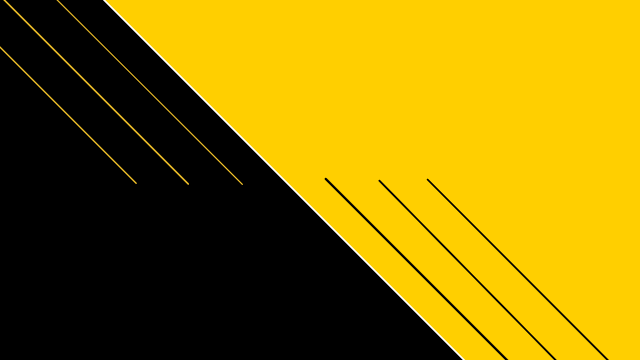
Reproduce this background procedurally as a Shadertoy shader.

```glsl
// A canvas split by a falling diagonal: black at lower left, yellow at upper right,
// with a thin white seam and three parallel slanted strokes on each side.
// Built from a half-plane distance and capsule distances, in units of canvas height.

const vec3 YELLOW = vec3(1.0, 0.81, 0.0);
const vec3 BLACK  = vec3(0.0);
const vec3 WHITE  = vec3(1.0);
const vec3 GOLD   = vec3(0.95, 0.76, 0.16);

const vec2  SEAM_TOP    = vec2(0.289, 1.0);
const vec2  SEAM_BOTTOM = vec2(1.289, 0.0);
const float SEAM_HALF   = 0.0025;
const float STROKE_DROP = 0.65;   // height covered by each stroke, past the canvas edge

// Each stroke: inner tip x, tip y, run per unit of height, half width
const int STROKES = 3;
const vec4 GOLD_STROKES[STROKES] = vec4[STROKES](
    vec4(0.378, 0.491, 1.0,   0.0019),
    vec4(0.523, 0.489, 1.0,   0.0022),
    vec4(0.673, 0.488, 1.004, 0.0016));
const vec4 BLACK_STROKES[STROKES] = vec4[STROKES](
    vec4(0.905, 0.503, 1.0,   0.0031),
    vec4(1.054, 0.498, 0.982, 0.0025),
    vec4(1.188, 0.501, 0.998, 0.0025));

// Signed distance to the line through a and b, positive on its left when looking from b to a
float lineDistance(vec2 p, vec2 a, vec2 b) {
    vec2 along = normalize(b - a);
    return dot(p - a, vec2(-along.y, along.x));
}

float segmentDistance(vec2 p, vec2 a, vec2 b) {
    vec2 ab = b - a;
    float t = clamp(dot(p - a, ab) / dot(ab, ab), 0.0, 1.0);
    return length(p - a - ab * t);
}

// Coverage of a shape, smoothed over one pixel
float coverage(float dist, float pixel) {
    return clamp(0.5 - dist / pixel, 0.0, 1.0);
}

// Coverage of a stroke leaving its tip; heading is +1 down-right, -1 up-left
float strokeCoverage(vec2 p, vec4 stroke, float heading, float pixel) {
    vec2 reach = heading * STROKE_DROP * vec2(stroke.z, -1.0);
    float dist = segmentDistance(p, stroke.xy, stroke.xy + reach);
    return coverage(dist - stroke.w, pixel);
}

void mainImage(out vec4 fragColor, in vec2 fragCoord) {
    vec2 p = fragCoord / iResolution.y;
    float pixel = 1.0 / iResolution.y;

    // Two fields and the seam between them
    float seam = lineDistance(p, SEAM_TOP, SEAM_BOTTOM);
    vec3 color = mix(BLACK, YELLOW, coverage(-seam, pixel));
    color = mix(color, WHITE, coverage(abs(seam) - SEAM_HALF, pixel));

    // Slanted strokes on both fields
    for (int i = 0; i < STROKES; i++) {
        color = mix(color, GOLD, strokeCoverage(p, GOLD_STROKES[i], -1.0, pixel));
        color = mix(color, BLACK, strokeCoverage(p, BLACK_STROKES[i], 1.0, pixel));
    }

    fragColor = vec4(color, 1.0);
}
```
